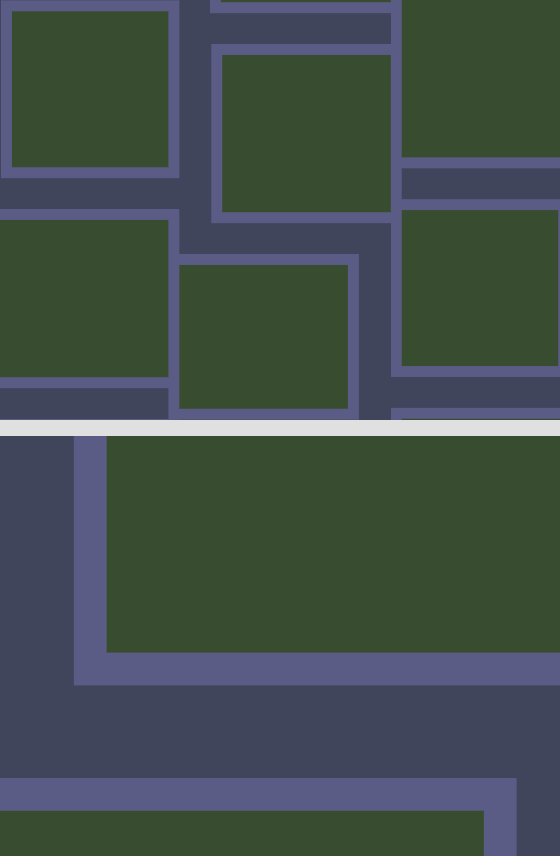
Top, the full canvas; bottom, a detail of the centre.
Give the GLSL for this pattern, as a Shadertoy shader.

```glsl
#define COLUMN_PITCH 0.5295
#define ROW_PITCH 0.5
#define BLOCK_WIDTH 0.4566
#define GAP 0.0735
#define BORDER 0.026
#define COLUMN_ORIGIN -0.1285
#define STAGGER 0.07
#define JITTER 0.032

const vec3 MOSS = vec3(0.22, 0.298, 0.188);
const vec3 SLATE = vec3(0.252, 0.27, 0.361);
const vec3 PERIWINKLE = vec3(0.352, 0.361, 0.522);

// Isolated bump that singles out a few cells of the layout
float bump(vec2 cell) {
    return pow(0.5 + 0.5 * cos(dot(cell, vec2(1.05, 2.1))), 8.0);
}

// Vertical stagger of a whole column
float columnPhase(float column) {
    return STAGGER * sin(3.54 * column + 0.66) - 0.007;
}

// Height of the middle of the gap below a cell
float gapCentre(vec2 cell) {
    return columnPhase(cell.x) + ROW_PITCH * cell.y
         + JITTER * bump(cell - vec2(1.0, 0.0));
}

// Square-cornered signed distance to the block of a cell
float blockDistance(vec2 p, vec2 cell) {
    float left = COLUMN_ORIGIN + COLUMN_PITCH * cell.x;
    float right = left + COLUMN_PITCH + BORDER;
    float width = BLOCK_WIDTH - JITTER * bump(cell - vec2(0.0, 1.0));

    // Each block slides fully to one side of its column
    if (sin(0.8 * cell.y - 1.7 * cell.x + 1.3) > 0.0) left = right - width;
    else right = left + width;

    vec2 low = vec2(left, gapCentre(cell) + 0.5 * GAP);
    vec2 high = vec2(right, gapCentre(cell + vec2(0.0, 1.0)) - 0.5 * GAP);
    vec2 d = abs(p - 0.5 * (low + high)) - 0.5 * (high - low);
    return max(d.x, d.y);
}

void mainImage(out vec4 fragColor, in vec2 fragCoord) {
    vec2 p = fragCoord / iResolution.y;
    float pixel = 1.0 / iResolution.y;

    // Nearest block; neighbouring columns share one border width
    float d = 1.0;
    float column = floor((p.x - COLUMN_ORIGIN) / COLUMN_PITCH);
    for (int i = 0; i < 2; i++) {
        float c = column - float(i);
        float row = floor((p.y - columnPhase(c)) / ROW_PITCH);
        for (int j = 0; j < 2; j++)
            d = min(d, blockDistance(p, vec2(c, row - float(j))));
    }

    // Layers: gap, border, fill
    vec3 color = mix(SLATE, PERIWINKLE, clamp(0.5 - d / pixel, 0.0, 1.0));
    color = mix(color, MOSS, clamp(0.5 - (d + BORDER) / pixel, 0.0, 1.0));
    fragColor = vec4(color, 1.0);
}
```
